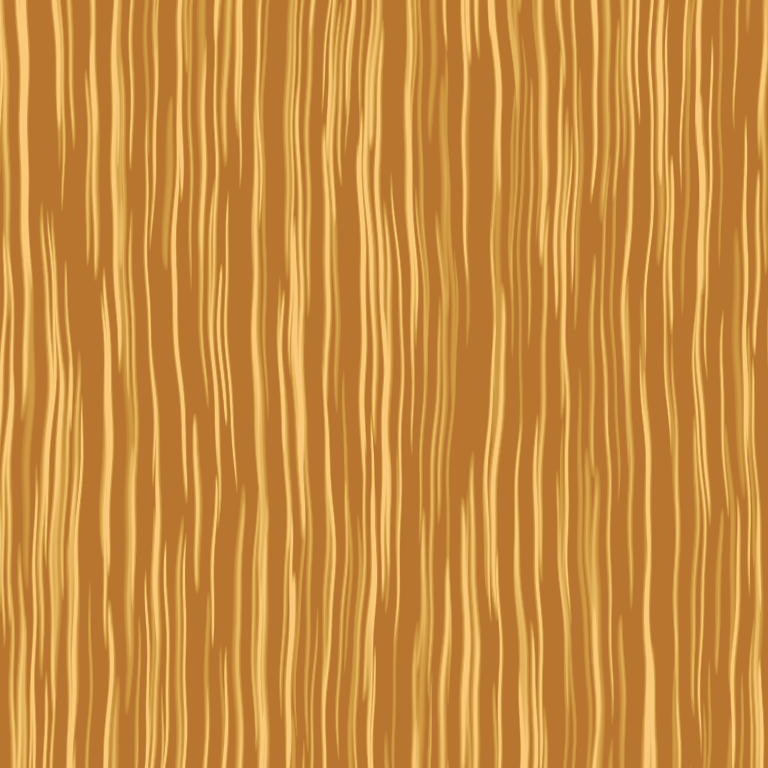
Give the GLSL for this texture, as a WebGL 2 fragment shader.

```glsl
#version 300 es
precision highp float;
// Golden vertical fibres on a brown ground.
// Stretched, jittered cells each hold one tapered strand; several layers are
// screened into a height, which a five-step colour ramp turns into gold.

uniform vec2 u_resolution;
out vec4 fragColor;

// Ramp from ground to strand core
const vec3 GROUND = vec3(0.72, 0.46, 0.19);
const vec3 SHADE  = vec3(0.77, 0.53, 0.22);
const vec3 OLIVE  = vec3(0.81, 0.60, 0.26);
const vec3 GOLD   = vec3(0.90, 0.71, 0.37);
const vec3 PALE   = vec3(0.98, 0.79, 0.48);

const int   LAYERS      = 3;
const float COLUMNS     = 31.0;                // cells across, per layer
const float ROWS        = 2.1;                 // cells up, per layer
const vec2  HALF_LENGTH = vec2(0.22, 0.75);    // in cell heights
const vec2  HALF_WIDTH  = vec2(0.0038, 0.0084);
const vec2  PEAK        = vec2(0.42, 1.10);    // strand brightness
const float SKEW        = 0.35;                // uneven strand flanks
const float BEND        = 0.0022;              // wander of one strand
const float SWAY        = 0.0045;              // wander shared by neighbours
const float CLUSTER     = 0.14;                // large-scale brightness change

vec4 hash4(vec3 p) {
    vec4 q = fract(p.xyzx * vec4(0.1031, 0.1030, 0.0973, 0.1099));
    q += dot(q, q.wzxy + 33.33);
    return fract((q.xxyz + q.yzzw) * q.zywx);
}

// Layered sines that bend whole bundles sideways
float sway(vec2 p) {
    return sin(p.y * 7.0 + 3.0 * sin(p.x * 5.0))
         + 0.5 * sin(p.y * 17.0 + p.x * 11.0 + 1.3)
         + 0.22 * sin(p.y * 43.0 + 4.0 * sin(p.x * 9.0 + 2.0));
}

// Slow light and dark patches, about -1 to 1
float cluster(vec2 p) {
    return sin(p.x * 13.0 + 2.0 * sin(p.y * 6.0))
         * sin(p.y * 10.0 + 2.5 * sin(p.x * 8.0 + 1.0));
}

// Height of the strand that belongs to one cell
float strand(vec2 p, vec2 cell, float rowShift, float layer, float pixel) {
    vec4 place = hash4(vec3(cell, layer * 17.0 + 5.0));
    vec4 form  = hash4(vec3(cell + 71.0, layer * 23.0 + 9.0));

    vec2 centre = (cell + vec2(place.x, mix(0.25, 0.75, place.y) - rowShift))
                / vec2(COLUMNS, ROWS);
    vec2 d = p - centre;
    d.x += BEND * sin(d.y * mix(6.0, 16.0, form.w) + place.w * 6.2832);

    float along = abs(d.y) * ROWS / mix(HALF_LENGTH.x, HALF_LENGTH.y, place.z);
    float taper = sqrt(max(1.0 - along * along, 0.0));

    float side  = 1.0 + SKEW * (2.0 * form.z - 1.0) * sign(d.x);
    float width = mix(HALF_WIDTH.x, HALF_WIDTH.y, form.x * form.x) * side;
    width = max(width * mix(0.35, 1.0, taper), 1.2 * pixel);

    float profile = 1.0 - smoothstep(0.0, 1.0, abs(d.x) / width);
    return profile * smoothstep(0.0, 0.65, taper) * mix(PEAK.x, PEAK.y, form.y);
}

// Screen blend of all strands near a point
float fibres(vec2 p, float pixel) {
    float gain = 1.0 + CLUSTER * cluster(p);
    float gap = 1.0;
    for (int layer = 0; layer < LAYERS; layer++) {
        float seed = float(layer);
        vec2 q = p + seed * vec2(0.371, 0.617);
        float column = floor(q.x * COLUMNS);
        for (int i = -1; i <= 1; i++) {
            float x = column + float(i);
            float rowShift = hash4(vec3(x, seed, 41.0)).x;
            float row = floor(q.y * ROWS + rowShift);
            for (int j = -1; j <= 1; j++) {
                vec2 cell = vec2(x, row + float(j));
                float h = strand(q, cell, rowShift, seed, pixel);
                gap *= 1.0 - clamp(h * gain, 0.0, 1.0);
            }
        }
    }
    return 1.0 - gap;
}

vec3 ramp(float h) {
    vec3 c = mix(GROUND, SHADE, smoothstep(0.03, 0.20, h));
    c = mix(c, OLIVE, smoothstep(0.20, 0.42, h));
    c = mix(c, GOLD, smoothstep(0.45, 0.68, h));
    return mix(c, PALE, smoothstep(0.68, 0.88, h));
}

void main() {
    float pixel = 1.0 / min(u_resolution.x, u_resolution.y);
    vec2 p = gl_FragCoord.xy * pixel;
    p.x += SWAY * sway(p);
    fragColor = vec4(ramp(fibres(p, pixel)), 1.0);
}
```
